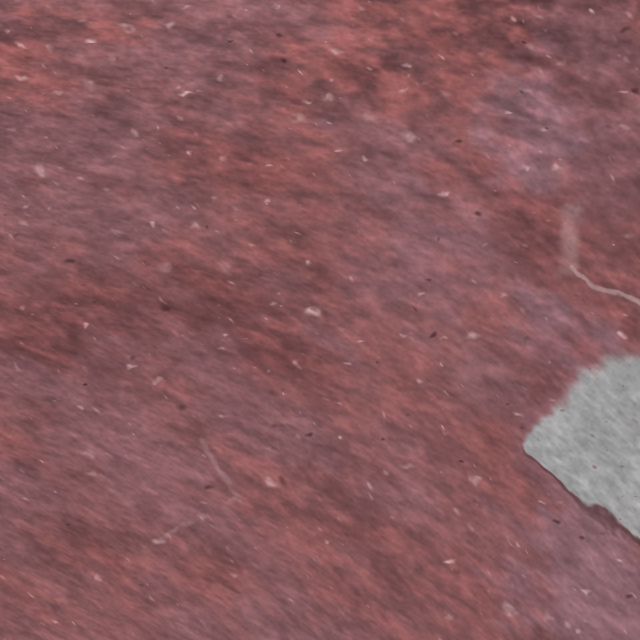
Reproduce this texture procedurally as a three.js fragment shader.

```glsl
varying vec2 vUv;

#define BASE vec3(0.53, 0.35, 0.36)
#define DARK vec3(0.445, 0.28, 0.288)
#define RED vec3(0.57, 0.335, 0.33)
#define MAUVE vec3(0.525, 0.375, 0.40)
#define PALE vec3(0.82, 0.68, 0.68)
#define GREY vec3(0.62, 0.615, 0.62)
#define PIT vec3(0.22, 0.14, 0.15)
#define STREAK_CONTRAST 0.36
#define GRAIN_CONTRAST 0.30
#define FLECK_DENSITY 0.34

float hash(vec2 p) {
  vec3 q = fract(p.xyx * 0.1031);
  q += dot(q, q.yzx + 33.33);
  return fract((q.x + q.y) * q.z);
}

float noise(vec2 p) {
  vec2 i = floor(p), f = fract(p);
  f = f * f * (3.0 - 2.0 * f);
  return mix(mix(hash(i), hash(i + vec2(1, 0)), f.x),
             mix(hash(i + vec2(0, 1)), hash(i + vec2(1, 1)), f.x), f.y);
}

float fbm(vec2 p) {
  float sum = 0.0, amp = 0.53;
  for (int i = 0; i < 4; i++) {
    sum += amp * noise(p);
    p = mat2(1.9, 0.4, -0.4, 1.9) * p + 17.3;
    amp *= 0.5;
  }
  return sum;
}

// Scattered slanted grains, one candidate per cell
float flecks(vec2 p, float cells, float density, float seed) {
  vec2 g = p * cells;
  vec2 wobble = 0.16 * (vec2(noise(p * 95.0), noise(p * 95.0 + 40.0)) - 0.5);
  float cover = 0.0;
  for (int j = -1; j <= 1; j++)
    for (int i = -1; i <= 1; i++) {
      vec2 cell = floor(g) + vec2(i, j), id = cell + seed;
      vec2 d = g - cell - 0.15 - 0.7 * vec2(hash(id), hash(id + 31.7)) + wobble;
      float a = mix(-0.9, 0.35, hash(id + 57.1));
      d = vec2(dot(d, vec2(cos(a), sin(a))), dot(d, vec2(-sin(a), cos(a))));
      float size = mix(0.14, 0.36, pow(hash(id + 83.9), 2.0));
      float r = length(d * vec2(1.0, 1.9)) / size;
      float strength = step(hash(id + 11.3), density) * mix(0.3, 1.0, hash(id + 71.0));
      cover = max(cover, strength * (1.0 - smoothstep(0.1, 1.0, r)));
    }
  return cover;
}

float segment(vec2 p, vec2 a, vec2 b) {
  vec2 ab = b - a;
  return length(p - a - ab * clamp(dot(p - a, ab) / dot(ab, ab), 0.0, 1.0));
}

float line(float d, float width) {
  return 1.0 - smoothstep(0.2 * width, width, d);
}

// Soft round cloud with a ragged rim
float cloud(vec2 p, vec2 centre, float radius, float ragged) {
  return 1.0 - smoothstep(0.3, 1.2, length(p - centre) / radius + 1.8 * (ragged - 0.5));
}

// Signed distance to the pale inclusion at the right edge
float inclusion(vec2 p) {
  float d = max(dot(p - vec2(0.82, 0.315), vec2(-0.74, 0.68)),
                dot(p - vec2(0.93, 0.43), vec2(-0.2, 0.98)));
  return max(max(d, 0.823 - p.x), dot(p - vec2(0.82, 0.295), vec2(-0.64, -0.77)));
}

void main() {
  vec2 p = vUv;
  // Bedding: level at the top, steeper towards the bottom
  vec2 bed = vec2(p.x, p.y + (p.x - 0.5) * (0.62 - 0.48 * p.y));
  float top = smoothstep(0.55, 1.0, p.y);
  float ragged = fbm(bed * vec2(20.0, 32.0) + 5.0);
  float broad = fbm(p * vec2(4.5, 6.0) + 2.0);
  float tint = fbm(bed * vec2(6.5, 10.0) + 61.0);
  float streak = fbm(bed * vec2(26.0, 62.0) + 23.0);
  float grain = noise(bed * vec2(70.0, 150.0)) * 0.45 + noise(bed * vec2(120.0, 230.0) + 9.0) * 0.35
              + noise(p * 240.0) * 0.2;

  // Host rock
  vec3 col = mix(DARK, BASE, smoothstep(0.24, 0.66, broad + 0.5 * (ragged - 0.5)));
  col = mix(col, RED, (0.4 + 0.3 * top) * smoothstep(0.46, 0.75, tint + 0.7 * (streak - 0.5)));
  col = mix(col, MAUVE, 0.5 * smoothstep(0.52, 0.28, tint + 0.5 * (ragged - 0.5)));

  // Mauve clouds
  float haze = max(cloud(p, vec2(0.83, 0.80), 0.10, ragged), cloud(p, vec2(0.94, 0.10), 0.15, ragged));
  haze = max(haze, cloud(p, vec2(0.87, 0.49), 0.09, ragged));
  haze = max(haze, 0.5 * cloud(p, vec2(0.66, 0.58), 0.13, ragged));
  col = mix(col, MAUVE * vec3(1.07, 1.1, 1.12), 0.8 * haze);
  col *= 1.0 + STREAK_CONTRAST * (1.0 + 0.7 * top) * (streak - 0.49);

  // Rosy patches, bright grains and dark pits
  col = mix(col, RED * vec3(1.22, 1.3, 1.28), 0.45 * flecks(bed, 17.0, 0.4, 7.0));
  float bright = max(flecks(p, 18.0, FLECK_DENSITY * (0.8 + 0.5 * top), 3.0),
                     0.6 * flecks(bed, 37.0, 0.2, 210.0));
  col = mix(col, PALE, 0.75 * bright * (0.5 + 0.9 * grain));
  col = mix(col, PIT, 0.65 * flecks(p, 26.0, 0.07, 140.0));

  // Branching vein and hairline cracks
  vec2 w = p + 0.02 * (vec2(fbm(p * 28.0), fbm(p * 28.0 + 9.0)) - 0.5);
  float vein = min(segment(w, vec2(0.89, 0.58), vec2(0.925, 0.548)),
                   segment(w, vec2(0.925, 0.548), vec2(1.02, 0.522)));
  float stem = segment(w, vec2(0.895, 0.67), vec2(0.888, 0.58));
  float crack = min(segment(w, vec2(0.31, 0.31), vec2(0.40, 0.19)),
                    segment(w, vec2(0.24, 0.15), vec2(0.42, 0.25)));
  col = mix(col, PALE * 0.88, max(0.75 * line(vein, 0.007), 0.4 * line(stem, 0.024) * (0.4 + ragged)));
  col = mix(col, PALE * 0.82, 0.35 * line(crack, 0.006) * smoothstep(0.4, 0.6, ragged));

  // Pale inclusion: soft upper rim, crisp shadowed lower rim
  float d = inclusion(p) + 0.04 * (ragged - 0.5);
  float soft = mix(0.003, 0.014, smoothstep(0.28, 0.40, p.y));
  vec3 stone = GREY * (1.0 + 0.2 * (streak - 0.5));
  stone = mix(stone, PIT * 1.6, 0.45 * flecks(p, 46.0, 0.2, 90.0));
  col = mix(col, MAUVE * 1.1, 0.5 * (1.0 - smoothstep(0.0, 0.045, d)));
  col *= 1.0 - 0.25 * line(abs(d - 0.003), 0.006) * (1.0 - smoothstep(0.26, 0.32, p.y));
  col = mix(col, stone, 1.0 - smoothstep(-soft, soft, d));

  col *= 1.0 + GRAIN_CONTRAST * (grain - 0.5);
  gl_FragColor = vec4(col, 1.0);
}
```
